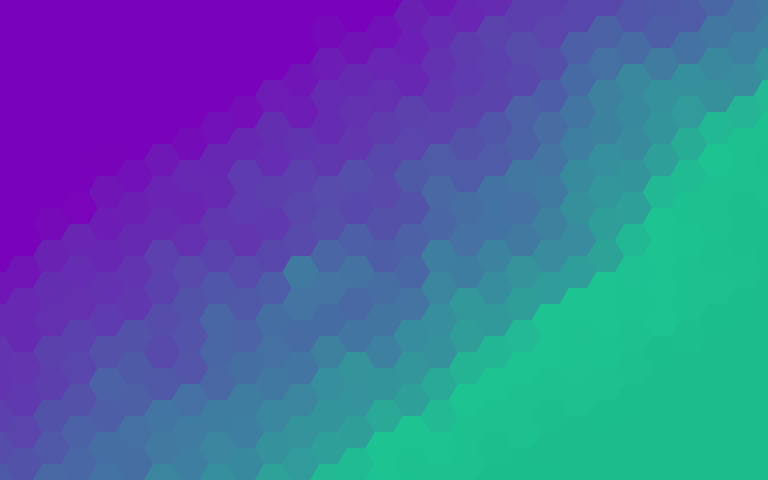
Reproduce this background procedurally as a Shadertoy shader.

```glsl
// Flat-topped hexagon mosaic blending diagonally from purple to green.

const vec3 PURPLE = vec3(0.475, 0.010, 0.728);
const vec3 GREEN = vec3(0.115, 0.765, 0.570);
const float ROWS = 15.0;
const int SAMPLES = 3;

// Hashes
float hash(vec2 p) {
    vec3 q = fract(vec3(p.xyx) * 0.1031);
    q += dot(q, q.yzx + 33.33);
    return fract((q.x + q.y) * q.z);
}

vec2 randomDirection(vec2 p) {
    float angle = 6.28319 * hash(p);
    return vec2(cos(angle), sin(angle));
}

// Gradient noise, roughly -0.7 to 0.7
float gradientNoise(vec2 p) {
    vec2 i = floor(p), f = fract(p);
    vec2 u = f * f * f * (f * (f * 6.0 - 15.0) + 10.0);
    vec2 e = vec2(1.0, 0.0);
    float a = dot(randomDirection(i), f);
    float b = dot(randomDirection(i + e.xy), f - e.xy);
    float c = dot(randomDirection(i + e.yx), f - e.yx);
    float d = dot(randomDirection(i + e.xx), f - e.xx);
    return mix(mix(a, b, u.x), mix(c, d, u.x), u.y);
}

// Centre of the hexagon holding p; neighbouring rows are one unit apart
vec2 hexCentre(vec2 p) {
    vec2 period = vec2(sqrt(3.0), 1.0);
    vec2 a = round(p / period) * period;
    vec2 b = (floor(p / period) + 0.5) * period;
    return distance(p, a) < distance(p, b) ? a : b;
}

float glow(vec2 p, vec2 centre, float radius) {
    vec2 d = (p - centre) / radius;
    return exp(-dot(d, d));
}

// Smooth blend amount: 0 is purple, 1 is green
float blendField(vec2 p) {
    float t = 0.5 + dot(p - vec2(0.8, 0.5), vec2(0.56, -0.85));
    t += 0.17 * glow(p, vec2(1.55, 0.70), 0.28);
    t += 0.13 * glow(p, vec2(1.28, 0.87), 0.11);
    t += 0.15 * glow(p, vec2(0.65, 0.42), 0.05);
    // Steepen the falloff into both solid ends
    t += 0.13 * smoothstep(0.74, 0.90, t);
    t -= 0.07 * (1.0 - smoothstep(0.03, 0.20, t));
    return t;
}

// One flat colour per hexagon
vec3 mosaic(vec2 p, vec2 origin) {
    vec2 cell = hexCentre((p - origin) * ROWS);
    float t = blendField(cell / ROWS + origin);
    t += 0.09 * gradientNoise(cell * 0.43 + 7.3);
    t += 0.09 * (hash(round(cell * 2.0) + 91.0) - 0.5);
    vec3 colour = mix(PURPLE, GREEN, clamp(t, 0.0, 1.0));
    return colour * (1.0 - 0.035 * smoothstep(1.0, 1.25, t));
}

void mainImage(out vec4 fragColor, in vec2 fragCoord) {
    vec2 origin = vec2(0.5 * iResolution.x / iResolution.y, 0.0);
    vec3 colour = vec3(0.0);

    // Average a small grid of samples to smooth the edges
    for (int i = 0; i < SAMPLES * SAMPLES; i++) {
        vec2 offset = (vec2(i % SAMPLES, i / SAMPLES) + 0.5) / float(SAMPLES) - 0.5;
        vec2 p = (fragCoord + offset) / iResolution.y;
        colour += mosaic(p, origin);
    }
    fragColor = vec4(colour / float(SAMPLES * SAMPLES), 1.0);
}
```
